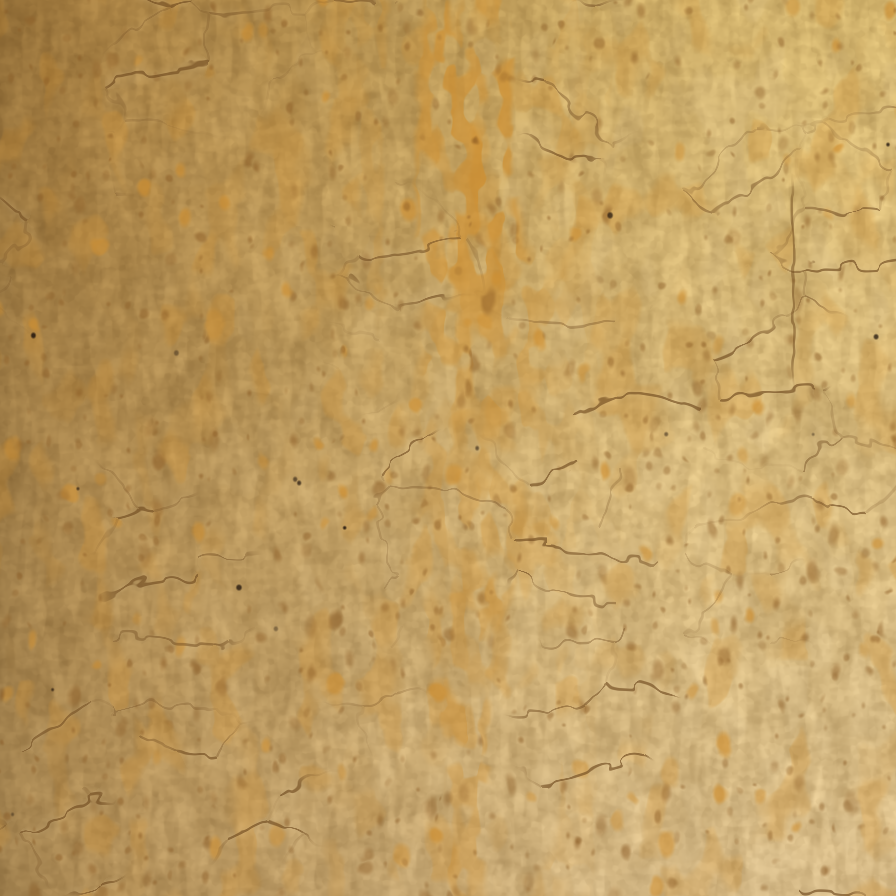
A Shadertoy shader for this texture:

```glsl
const vec3 TOP_LEFT     = vec3(0.64, 0.48, 0.24);
const vec3 TOP_RIGHT    = vec3(0.83, 0.71, 0.43);
const vec3 BOTTOM_LEFT  = vec3(0.68, 0.54, 0.32);
const vec3 BOTTOM_RIGHT = vec3(0.83, 0.72, 0.52);
const vec3 ORANGE       = vec3(0.81, 0.56, 0.19);
const vec3 BROWN        = vec3(0.53, 0.34, 0.13);
const vec3 CRACK_BROWN  = vec3(0.42, 0.27, 0.10);
const vec3 DOT_BLACK    = vec3(0.15, 0.10, 0.06);
const vec3 PALE         = vec3(0.87, 0.78, 0.60);

const vec2  CRACK_CELLS   = vec2(9.0, 14.0);
const float CRACK_WIDTH   = 0.0007;
const float CRACK_OPACITY = 0.62;
const float GRAIN         = 0.42;
const float STAIN_CENTRE  = 0.53;
const float STAIN_SPREAD  = 0.10;

vec3 hash3(vec2 p) {
    vec3 q = fract(p.xyx * vec3(0.1031, 0.1030, 0.0973));
    q += dot(q, q.yxz + 33.33);
    return fract((q.xxy + q.yzz) * q.zyx);
}

// Cellular value noise: random cell values blended by distance
float blobs(vec2 p) {
    vec2 cell = floor(p), f = p - cell;
    float total = 0.0, weights = 0.0;
    for (int y = -1; y <= 1; y++)
    for (int x = -1; x <= 1; x++) {
        vec2 o = vec2(x, y);
        vec3 h = hash3(cell + o + 57.0);
        vec2 d = o + h.xy - f;
        float w = exp(-6.0 * dot(d, d));
        total += w * h.z;
        weights += w;
    }
    return total / weights;
}

// Scattered upright flecks; radius is in canvas units
float flecks(vec2 uv, float cells, float density, float radius, float stretch, float soft) {
    vec2 cell = floor(uv * cells);
    float mask = 0.0;
    for (int y = -1; y <= 1; y++)
    for (int x = -1; x <= 1; x++) {
        vec2 id = cell + vec2(x, y);
        vec3 h = hash3(id + cells * 7.0);
        vec3 look = hash3(id + cells * 13.0 + 101.0);
        vec2 d = uv - (id + h.xy) / cells;
        d.y /= mix(1.0, stretch, look.x);
        float r = radius * mix(0.45, 1.0, look.y * look.y);
        float inside = 1.0 - smoothstep(r - soft, r + soft, length(d));
        mask = max(mask, inside * step(h.z, density) * mix(0.45, 1.0, look.z));
    }
    return mask;
}

// x: distance to the nearest cell border, y: strength of that border
vec2 crackBorder(vec2 uv) {
    vec2 p = uv * CRACK_CELLS, cell = floor(p);
    vec2 nearest = vec2(0.0), nearId = cell;
    float best = 100.0;
    for (int y = -1; y <= 1; y++)
    for (int x = -1; x <= 1; x++) {
        vec2 id = cell + vec2(x, y);
        vec2 r = id + hash3(id + 211.0).xy - p;
        if (dot(r, r) < best) { best = dot(r, r); nearest = r; nearId = id; }
    }
    vec2 border = vec2(1.0, 0.0);
    for (int y = -2; y <= 2; y++)
    for (int x = -2; x <= 2; x++) {
        vec2 id = nearId + vec2(x, y);
        vec2 r = id + hash3(id + 211.0).xy - p;
        vec2 gap = r - nearest;
        if (dot(gap, gap) < 0.0001) continue;
        vec2 n = normalize(gap);
        float d = dot(0.5 * (r + nearest), n) / length(n * CRACK_CELLS);
        float kept = smoothstep(0.3, 0.65, hash3(id + nearId + 401.0).x);
        float level = mix(0.35, 1.0, smoothstep(0.3, 0.8, abs(n.y)));
        if (d < border.x) border = vec2(d, kept * level);
    }
    return border;
}

void mainImage(out vec4 fragColor, in vec2 fragCoord) {
    vec2 uv = fragCoord / iResolution.y;
    vec2 span = fragCoord / iResolution.xy;
    float pixel = 1.0 / iResolution.y;
    float soft = max(pixel, 0.0014);

    // Light falling off towards the left
    float across = smoothstep(-0.15, 0.95, span.x + 0.05 * sin(span.y * 4.0));
    vec3 col = mix(mix(BOTTOM_LEFT, TOP_LEFT, span.y), mix(BOTTOM_RIGHT, TOP_RIGHT, span.y), across);
    col *= 1.0 - 0.10 * exp(-span.x * 14.0);

    // Upright fibres, mottling and fine grain
    vec2 jitter = vec2(blobs(uv * 55.0), blobs(uv * 55.0 + 31.0)) - 0.5;
    vec2 warped = uv + 0.006 * jitter;
    float tone = 0.26 * (blobs(uv * vec2(120.0, 34.0)) - 0.5)
               + 0.22 * (blobs(warped * vec2(65.0, 48.0) + 9.0) - 0.5)
               + 0.16 * (blobs(uv * vec2(50.0, 130.0) + 17.0) - 0.5)
               + 0.18 * (blobs(uv * 170.0) - 0.5)
               + 0.14 * (blobs(uv * vec2(17.0, 9.0) + 5.0) - 0.5);
    col *= 1.0 + GRAIN * tone * vec3(0.85, 1.0, 1.35);
    float warmth = blobs(warped * vec2(42.0, 24.0) + 71.0);
    col = mix(col, ORANGE, 0.28 * smoothstep(0.6, 0.9, warmth));
    col = mix(col, PALE, 0.18 * smoothstep(0.6, 0.9, 1.0 - warmth) * across);

    // Orange runs down the middle
    float offset = (span.x - STAIN_CENTRE) / STAIN_SPREAD;
    float stain = exp(-offset * offset) * mix(0.45, 1.0, smoothstep(0.5, 0.8, span.y));
    float run = smoothstep(0.48, 0.75, blobs(warped * vec2(26.0, 3.2) + 3.0));
    float patches = smoothstep(0.35, 0.72, blobs(warped * vec2(75.0, 38.0) + 43.0));
    col = mix(col, ORANGE, 0.75 * stain * run * patches);

    // Ochre and brown flecks
    col = mix(col, ORANGE, 0.7 * flecks(warped, 21.0, 0.22, 0.010, 1.7, 0.003));
    col = mix(col, BROWN, 0.5 * flecks(warped, 27.0, 0.28, 0.007, 2.0, 0.003));
    col = mix(col, BROWN, 0.45 * flecks(warped, 48.0, 0.22, 0.004, 1.6, 0.002));

    // Broken, mostly level cracks with pale lips
    vec2 bent = uv + 0.014 * jitter + 0.006 * sin(uv.yx * vec2(41.0, 33.0));
    vec2 border = crackBorder(bent);
    float broken = border.y * smoothstep(0.38, 0.68, blobs(uv * 8.0 + 19.0));
    float lip = exp(-border.x * 220.0) * broken;
    float crack = (1.0 - smoothstep(CRACK_WIDTH, CRACK_WIDTH + soft, border.x)) * broken;
    col = mix(col, PALE, 0.22 * lip);
    col = mix(col, CRACK_BROWN, CRACK_OPACITY * crack);

    // Upright hairline on the right
    float hair = 1.0 - smoothstep(CRACK_WIDTH, CRACK_WIDTH + soft, abs(span.x - 0.885 + 0.004 * jitter.x));
    hair *= smoothstep(0.56, 0.60, span.y) * (1.0 - smoothstep(0.77, 0.81, span.y));
    col = mix(col, CRACK_BROWN, 0.5 * hair);

    // Sparse dark pinholes
    col = mix(col, DOT_BLACK, 0.9 * flecks(uv, 9.0, 0.17, 0.0032, 1.2, soft));

    fragColor = vec4(clamp(col, 0.0, 1.0), 1.0);
}
```
